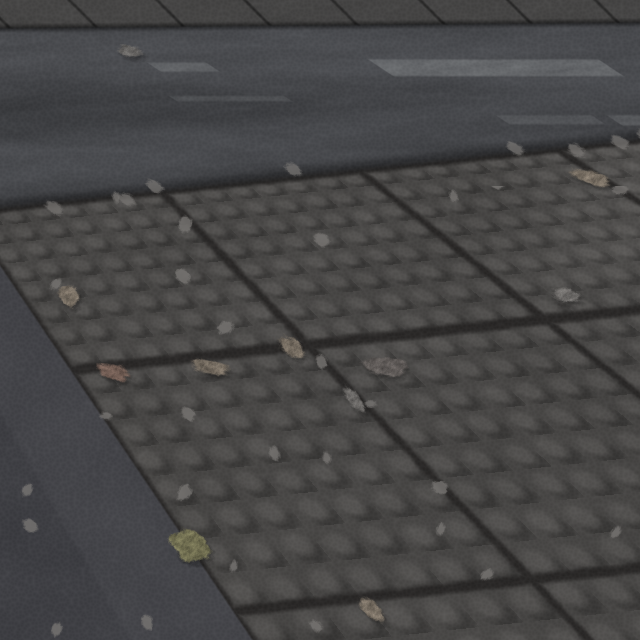
Reproduce this texture procedurally as a Shadertoy shader.

```glsl
const float ROAD_EDGE = 0.324;

float hash(vec2 p) {
    vec3 a = fract(p.xyx * vec3(0.1031, 0.103, 0.0973));
    a += dot(a, a.yzx + 33.33);
    return fract((a.x + a.y) * a.z);
}

float layeredSines(vec2 p) {
    float sum = 0.0, gain = 0.5;
    for (int i = 0; i < 5; i++) {
        sum += gain * sin(p.x + 1.7 * sin(p.y)) * cos(p.y + sin(p.x * 0.7));
        p = mat2(1.5, 1.1, -1.1, 1.5) * p + 2.3;
        gain *= 0.62;
    }
    return sum;
}

float cellular(vec2 p) {
    vec2 cell = floor(p);
    float nearest = 2.0;
    for (int y = -1; y <= 1; y++)
    for (int x = -1; x <= 1; x++) {
        vec2 id = cell + vec2(x, y);
        vec2 seed = id + vec2(hash(id), hash(id + 19.7));
        nearest = min(nearest, length(seed - p));
    }
    return nearest;
}

float line(float dist, float halfWidth, float soft) {
    return 1.0 - smoothstep(halfWidth - soft, halfWidth + soft, abs(dist));
}

// Ragged ellipse used for leaves, chips and worn paint
float flake(vec2 p, vec2 centre, vec2 radius, float angle, float soft) {
    vec2 d = p - centre;
    float c = cos(angle), s = sin(angle);
    d = mat2(c, -s, s, c) * d / radius;
    float rim = 1.0 + 0.3 * layeredSines(d * 2.2 + centre * 70.0);
    float edge = soft / min(radius.x, radius.y);
    return 1.0 - smoothstep(rim - edge, rim + edge, length(d));
}

void addLeaf(inout vec3 col, vec2 p, vec2 centre, vec2 radius, float angle, vec3 tint, float soft) {
    float shade = flake(p, centre + vec2(0.004, 0.006), radius, angle, soft * 2.0);
    col *= 1.0 - 0.3 * shade;
    float grain = 0.9 + 0.25 * layeredSines(p * 180.0);
    col = mix(col, tint * grain, flake(p, centre, radius, angle, soft));
}

float paintBar(vec2 p, vec2 centre, vec2 halfSize, float soft) {
    vec2 d = p - centre;
    d.x -= d.y * 1.5;
    float wear = 0.75 + 0.3 * layeredSines(p * vec2(35.0, 110.0));
    return line(d.x, halfSize.x, soft) * line(d.y, halfSize.y, soft) * clamp(wear, 0.0, 1.0);
}

vec3 roadColour(vec2 p, float depth, float soft) {
    float shade = 0.275 + 0.025 * line(p.y - 0.085, 0.04, 0.03);
    shade -= 0.035 * line(p.y - 0.175, 0.035, 0.03) * (1.0 - 0.6 * p.x);
    shade += 0.025 * line(depth + 0.07, 0.03, 0.025);
    shade += 0.022 * layeredSines(p * vec2(12.0, 70.0));
    vec3 col = shade * vec3(0.98, 1.0, 1.05);

    // Faded markings and thin scrapes
    float paint = paintBar(p, vec2(0.775, 0.106), vec2(0.18, 0.013), soft);
    paint = max(paint, 0.8 * paintBar(p, vec2(0.287, 0.105), vec2(0.046, 0.007), soft));
    paint = max(paint, 0.5 * paintBar(p, vec2(0.36, 0.154), vec2(0.09, 0.004), soft));
    paint = max(paint, 0.45 * paintBar(p, vec2(0.86, 0.187), vec2(0.075, 0.007), soft));
    paint = max(paint, 0.7 * paintBar(p, vec2(0.99, 0.188), vec2(0.03, 0.008), soft));
    col = mix(col, vec3(0.45, 0.46, 0.47), paint * 0.85);

    // Far row of pavers
    float kerb = 0.044 - 0.009 * p.x;
    float joint = (fract((p.x - p.y) / 0.137 - 0.29) - 0.5) * 0.137;
    vec3 paver = vec3(0.275, 0.272, 0.27) * (1.0 - 0.4 * line(joint, 0.003, 0.003));
    paver += 0.012 * layeredSines(p * vec2(30.0, 90.0));
    col = mix(paver, col, smoothstep(kerb - soft, kerb + soft, p.y));
    return col * (1.0 - 0.45 * line(p.y - kerb, 0.004, 0.005));
}

vec3 tileColour(vec2 p, vec2 tile, float scale) {
    vec2 grid = tile * vec2(7.0, 8.0);
    vec2 local = fract(grid) - 0.5;
    local += 0.12 * (vec2(hash(floor(grid)), hash(floor(grid) + 8.0)) - 0.5);
    float dome = smoothstep(0.46, 0.16, length(local));
    float shadow = smoothstep(0.5, 0.2, length(local - vec2(0.14, 0.24))) * (1.0 - dome);
    float shade = 0.278 + 0.016 * layeredSines(p * 16.0) + 0.045 * dome - 0.055 * shadow;
    shade += 0.03 * smoothstep(0.75, 1.0, p.x) * smoothstep(0.6, 0.35, p.y);

    // Joints, converted from tile units to canvas distance
    vec2 gap = abs(fract(tile + 0.5) - 0.5) * vec2(scale, scale * scale / 0.2217);
    float wobble = 0.0015 * layeredSines(p * 60.0);
    float joint = max(line(gap.x, 0.005 + wobble, 0.004), line(gap.y, 0.008 + wobble, 0.005));
    return mix(shade * vec3(1.02, 1.0, 0.98), vec3(0.15, 0.143, 0.14), joint * 0.85);
}

void mainImage(out vec4 fragColor, in vec2 fragCoord) {
    vec2 p = fragCoord / iResolution.xy;
    p.y = 1.0 - p.y; // measured downward from the far side
    float soft = max(0.0025, 1.0 / iResolution.y);

    // Perspective ground coordinates
    float row = p.y + 0.107 * p.x;
    float scale = 0.1668 + 0.16935 * row;
    float depth = row - ROAD_EDGE;
    float side = p.x - 0.1107 - 0.629 * (row - 0.591);
    vec2 tile = vec2(side / 1.39, depth) / scale;

    // Ground: side path, tactile tiles, road
    vec3 path = vec3(0.268, 0.27, 0.288) + 0.014 * layeredSines(p * 18.0);
    path -= 0.022 * smoothstep(-0.36, -0.39, tile.x);
    vec3 col = mix(path, tileColour(p, tile, scale), smoothstep(-soft, soft, side));
    col = mix(roadColour(p, depth, soft), col, smoothstep(-0.006, 0.006, depth));
    col *= 1.0 - 0.32 * line(depth + 0.004, 0.007, 0.009);
    col += 0.035 * (cellular(p * 170.0) - 0.5);

    // Scattered chips, then litter gathered along the road edge
    vec2 id = floor(p * 15.0);
    vec2 chip = (id + 0.25 + 0.5 * vec2(hash(id + 3.0), hash(id + 41.0))) / 15.0;
    float present = step(0.84, hash(id + 7.0)) * step(0.29, p.y);
    vec2 size = vec2(0.008, 0.005) + 0.005 * hash(id + 5.0);
    vec3 pale = vec3(0.47, 0.46, 0.45);
    col = mix(col, pale, 0.8 * present * flake(p, chip, size, 6.0 * hash(id), soft));
    float slot = floor(p.x / 0.055);
    float x = (slot + 0.3 + 0.4 * hash(vec2(slot, 2.0))) * 0.055;
    float y = ROAD_EDGE - 0.107 * x - 0.01 + 0.025 * hash(vec2(slot, 9.0));
    float caught = step(0.4, hash(vec2(slot, 6.0)));
    col = mix(col, pale, 0.75 * caught * flake(p, vec2(x, y), vec2(0.014, 0.008), 0.5, soft));

    // Larger fallen leaves
    vec3 tan_ = vec3(0.52, 0.48, 0.43);
    addLeaf(col, p, vec2(0.297, 0.852), vec2(0.032, 0.022), 0.5, vec3(0.5, 0.49, 0.36), soft);
    addLeaf(col, p, vec2(0.6, 0.572), vec2(0.034, 0.015), 0.1, vec3(0.4, 0.38, 0.37), soft);
    addLeaf(col, p, vec2(0.922, 0.277), vec2(0.031, 0.01), 0.3, tan_, soft);
    addLeaf(col, p, vec2(0.456, 0.543), vec2(0.023, 0.012), 0.7, tan_, soft);
    addLeaf(col, p, vec2(0.178, 0.582), vec2(0.024, 0.012), 0.3, vec3(0.5, 0.41, 0.37), soft);
    addLeaf(col, p, vec2(0.328, 0.573), vec2(0.028, 0.011), 0.2, tan_, soft);
    addLeaf(col, p, vec2(0.581, 0.952), vec2(0.024, 0.011), 0.8, tan_, soft);
    addLeaf(col, p, vec2(0.553, 0.624), vec2(0.024, 0.009), 0.9, pale, soft);
    addLeaf(col, p, vec2(0.883, 0.461), vec2(0.021, 0.011), 0.2, pale, soft);
    addLeaf(col, p, vec2(0.107, 0.462), vec2(0.017, 0.014), 0.9, tan_, soft);
    addLeaf(col, p, vec2(0.203, 0.08), vec2(0.019, 0.009), 0.2, pale, soft);
    fragColor = vec4(clamp(col, 0.0, 1.0), 1.0);
}
```
